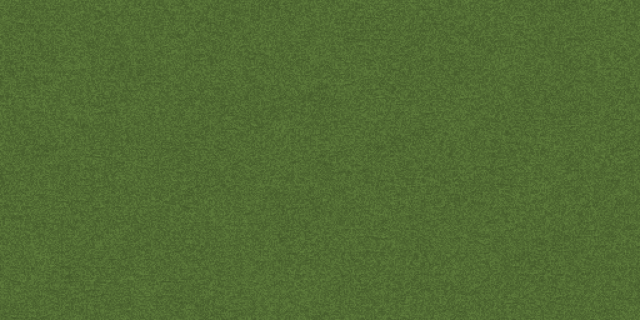
Reproduce this texture procedurally as a Shadertoy shader.

```glsl
// Fine mottled green turf: soft-edged grains, 256 to the canvas height,
// are toned by hashed value noise. Thin wavy creases and faint broad
// patches shift the grain tone between a dark and a light green.

float hash(vec2 cell) {
    uvec2 q = uvec2(ivec2(cell) + 4096) * uvec2(1597334677u, 3812015801u);
    uint n = (q.x ^ q.y) * 1597334677u;
    n = (n ^ (n >> 15)) * 2246822519u;
    n ^= n >> 13;
    return float(n >> 8) / 16777216.0;
}

float valueNoise(vec2 p) {
    vec2 cell = floor(p);
    vec2 f = smoothstep(0.0, 1.0, p - cell);
    float low = mix(hash(cell), hash(cell + vec2(1, 0)), f.x);
    float high = mix(hash(cell + vec2(0, 1)), hash(cell + vec2(1, 1)), f.x);
    return mix(low, high, f.y);
}

// Wavy line along the middle level of a stretched noise field
float crease(vec2 p) {
    float level = valueNoise(p) - 0.5;
    return 1.0 - smoothstep(0.02, 0.12, abs(level));
}

void mainImage(out vec4 fragColor, in vec2 fragCoord) {
    vec2 uv = fragCoord / iResolution.y;
    vec2 p = uv * 256.0 - 0.5;

    // Single grains, skewed so that bright ones are rarer
    float grain = valueNoise(p);
    float tone = 0.6 * grain + 0.3 * grain * grain - 0.02;

    // Small clumps, stretched a little along both axes
    tone += 0.22 * (valueNoise(p * vec2(0.35, 0.6) + 71.3) - 0.5);
    tone += 0.16 * (valueNoise(p * vec2(0.6, 0.3) + 213.7) - 0.5);

    // Dark creases with a light rim just above them
    vec2 q = p * vec2(0.11, 0.17) + 37.4;
    tone += 0.12 * crease(q - vec2(0.0, 0.2)) - 0.17 * crease(q);

    // Broad, barely visible patches
    tone += 0.10 * (valueNoise(uv * 9.0 + 5.0) - 0.5);

    vec3 darkGreen = vec3(0.285, 0.375, 0.178);
    vec3 lightGreen = vec3(0.385, 0.505, 0.242);
    fragColor = vec4(mix(darkGreen, lightGreen, clamp(tone, -0.15, 1.15)), 1.0);
}
```
